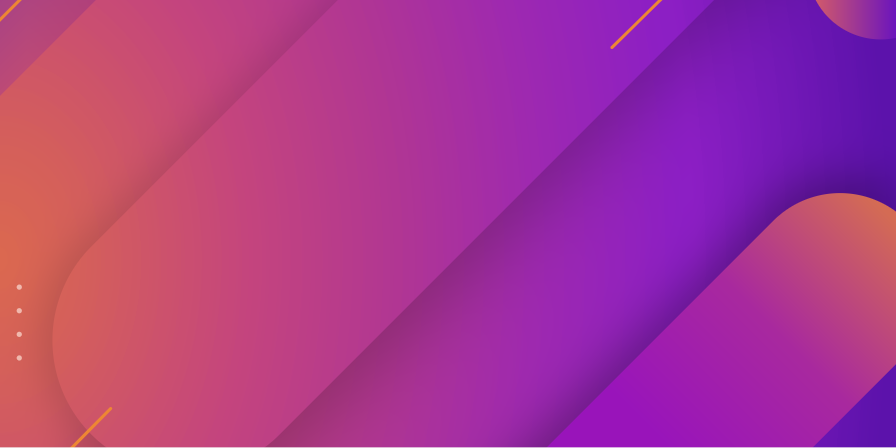
Reproduce this background procedurally as a Shadertoy shader.

```glsl
// Diagonal rounded bands with soft shadows over an orange to violet gradient
#define BIG_END vec2(0.414, 0.240)
#define BIG_RADIUS 0.297
#define SMALL_END vec2(1.875, 0.359)
#define SMALL_RADIUS 0.210
#define DISC_CENTER vec2(1.966, 1.076)
#define DISC_RADIUS 0.164
#define GLOW_CENTER vec2(0.0, 0.42)
#define BAND_STEP 0.045
#define LINE_HALF_WIDTH 0.0034
#define DOT_RADIUS 0.0058

const vec2 DIAGONAL = vec2(0.70711);
const vec3 ORANGE  = vec3(0.86, 0.41, 0.31);
const vec3 CORAL   = vec3(0.83, 0.37, 0.36);
const vec3 PINK    = vec3(0.77, 0.27, 0.49);
const vec3 PLUM    = vec3(0.69, 0.21, 0.58);
const vec3 PURPLE  = vec3(0.62, 0.16, 0.69);
const vec3 VIOLET  = vec3(0.55, 0.12, 0.77);
const vec3 INDIGO  = vec3(0.36, 0.07, 0.67);
const vec3 MAGENTA = vec3(0.60, 0.08, 0.73);
const vec3 AMBER   = vec3(0.93, 0.53, 0.20);
const vec3 PALE    = vec3(0.94, 0.72, 0.68);

// Coverage of a signed distance, one pixel soft
float cover(float d) {
    return clamp(0.5 - d * iResolution.y, 0.0, 1.0);
}

float ramp(float a, float b, float x) {
    return clamp((x - a) / (b - a), 0.0, 1.0);
}

float segmentDistance(vec2 p, vec2 a, vec2 b) {
    vec2 ab = b - a;
    return length(p - a - ab * clamp(dot(p - a, ab) / dot(ab, ab), 0.0, 1.0));
}

// Round-ended band that runs on from its end point along dir
float bandDistance(vec2 p, vec2 end, vec2 dir, float radius) {
    vec2 q = p - end;
    return length(q - dir * max(dot(q, dir), 0.0)) - radius;
}

// Warm to cold gradient in faint, curved steps
vec3 backdrop(vec2 p) {
    float t = length((p - GLOW_CENTER) * vec2(1.0, 0.7));
    t = mix(t, (floor(t / BAND_STEP) + 0.5) * BAND_STEP, 0.35);
    vec3 c = mix(ORANGE, CORAL, ramp(0.0, 0.2, t));
    c = mix(c, PINK, ramp(0.2, 0.55, t));
    c = mix(c, PLUM, ramp(0.55, 0.9, t));
    c = mix(c, PURPLE, ramp(0.9, 1.2, t));
    c = mix(c, VIOLET, ramp(1.2, 1.52, t));
    return mix(c, INDIGO, ramp(1.55, 1.98, t));
}

// Darkening outside a shape, strongest at its edge
float shadow(float d, float strength, float reach) {
    float x = max(d, 0.0) / reach;
    return 1.0 - strength * exp(-x * (0.7 + x));
}

void mainImage(out vec4 fragColor, in vec2 fragCoord) {
    vec2 p = fragCoord / iResolution.y;
    vec3 base = backdrop(p);
    vec3 color = base;

    // Corner wedge
    float wedge = dot(p - vec2(0.0, 0.786), vec2(DIAGONAL.x, -DIAGONAL.y));
    vec3 wedgeColor = mix(vec3(0.66, 0.26, 0.52), vec3(0.74, 0.29, 0.46),
                          ramp(-0.15, 0.0, wedge));
    wedgeColor = mix(wedgeColor, vec3(0.64, 0.21, 0.50), 0.6 * ramp(0.06, 0.24, p.x));
    color = mix(color, wedgeColor, cover(wedge));

    // Big band, with a wider shadow on its lower right side
    float big = bandDistance(p, BIG_END, DIAGONAL, BIG_RADIUS);
    float side = dot(p - BIG_END, vec2(DIAGONAL.x, -DIAGONAL.y));
    float lower = smoothstep(-0.1, 0.1, side);
    float bigShadow = shadow(big, mix(0.09, 0.17, lower), mix(0.07, 0.14, lower));
    color = mix(color * bigShadow, base, cover(big));

    // Small band, shaded on its upper left side
    float small = bandDistance(p, SMALL_END, -DIAGONAL, SMALL_RADIUS);
    float upper = smoothstep(-0.1, 0.15, dot(p - SMALL_END, vec2(-DIAGONAL.x, DIAGONAL.y)));
    color *= shadow(small, 0.22 * upper, 0.09);
    float along = dot(p - SMALL_END, DIAGONAL);
    vec3 smallColor = mix(MAGENTA, vec3(0.66, 0.16, 0.62), ramp(-0.52, -0.17, along));
    smallColor = mix(smallColor, vec3(0.83, 0.42, 0.33), ramp(-0.17, 0.19, along));
    color = mix(color, smallColor, cover(small));

    // Disc cut by the top edge
    vec3 discColor = mix(vec3(0.82, 0.35, 0.42), vec3(0.42, 0.08, 0.74),
                         ramp(1.82, 2.0, p.x));
    color = mix(color, discColor, cover(length(p - DISC_CENTER) - DISC_RADIUS));

    // Thin diagonal strokes
    float stroke = segmentDistance(p, vec2(1.366, 0.894), vec2(1.480, 1.006));
    stroke = min(stroke, segmentDistance(p, vec2(0.150, -0.010), vec2(0.247, 0.088)));
    stroke = min(stroke, segmentDistance(p, vec2(-0.010, 0.946), vec2(0.054, 1.010)));
    color = mix(color, AMBER, cover(stroke - LINE_HALF_WIDTH));

    // Column of dots
    for (int i = 0; i < 4; i++) {
        vec2 center = vec2(0.043, 0.201 + 0.0527 * float(i));
        color = mix(color, PALE, cover(length(p - center) - DOT_RADIUS));
    }

    // Pale hairline along the bottom
    color = mix(color, vec3(0.95), 0.7 * cover(p.y - 0.0022));

    fragColor = vec4(color, 1.0);
}
```
